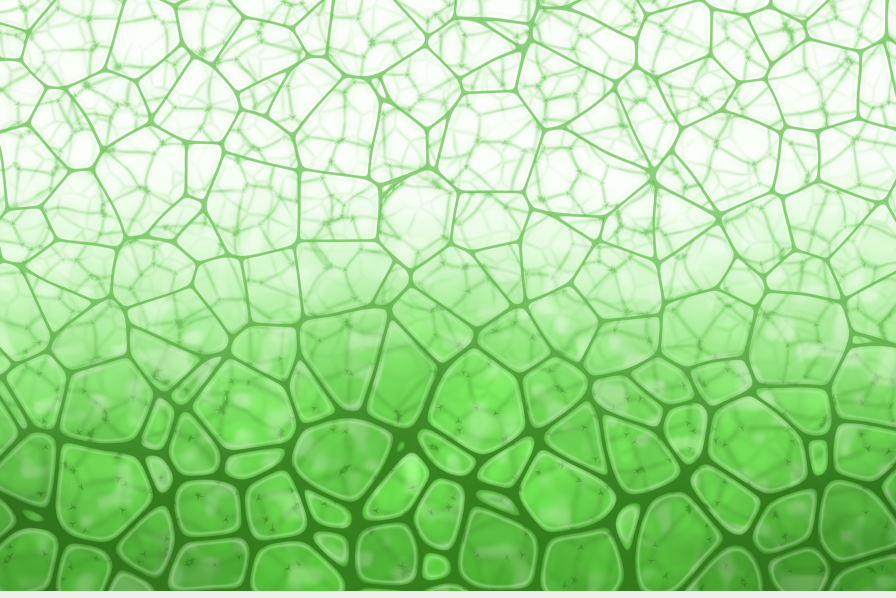
Write a WebGL 1 fragment shader that draws this texture.

```glsl
precision highp float;
// Green soap foam: airy white bubbles above, round deep green bubbles below.

#define COLUMNS 15.0
#define SIZE_SPREAD 0.62
#define JITTER 0.94
#define WALL_WIDTH 0.018
#define WHITE vec3(0.985, 1.0, 0.98)
#define PALE vec3(0.80, 0.97, 0.76)
#define LEAF vec3(0.45, 0.88, 0.34)
#define DEEP vec3(0.31, 0.73, 0.20)
#define INK_HIGH vec3(0.43, 0.76, 0.35)
#define INK_LOW vec3(0.20, 0.49, 0.11)
#define BASE_STRIP 0.0115

uniform vec2 u_resolution;

vec3 hash3(vec2 p) {
  vec3 q = fract(p.xyx * vec3(0.1031, 0.1030, 0.0973));
  q += dot(q, q.yxz + 33.33);
  return fract((q.xxy + q.yzz) * q.zyx);
}

float noise(vec2 p) {
  vec2 i = floor(p), f = fract(p);
  f = f * f * (3.0 - 2.0 * f);
  float low = mix(hash3(i).x, hash3(i + vec2(1.0, 0.0)).x, f.x);
  float high = mix(hash3(i + vec2(0.0, 1.0)).x, hash3(i + 1.0).x, f.x);
  return mix(low, high, f.y);
}

// Centre of the bubble in a grid square (xy) and its squared radius (z).
vec3 bubble(vec2 square) {
  vec3 h = hash3(square + 41.0);
  return vec3(square + 0.5 + JITTER * (h.xy - 0.5), SIZE_SPREAD * h.z * h.z);
}

// Weighted Voronoi: rounded wall distance, sharp wall distance, bubble centre.
vec4 foam(vec2 p, float sharpness) {
  vec2 home = floor(p);
  vec3 own = vec3(0.0);
  float nearest = 1e3;
  for (int j = -2; j <= 2; j++) {
    for (int i = -2; i <= 2; i++) {
      vec3 b = bubble(home + vec2(float(i), float(j)));
      float power = dot(p - b.xy, p - b.xy) - b.z;
      if (power < nearest) { nearest = power; own = b; }
    }
  }
  float wall = 1e3, total = 1e-9;
  for (int j = -2; j <= 2; j++) {
    for (int i = -2; i <= 2; i++) {
      vec3 b = bubble(home + vec2(float(i), float(j)));
      float gap = length(b.xy - own.xy);
      if (gap > 0.001) {
        float power = dot(p - b.xy, p - b.xy) - b.z;
        float d = (power - nearest) / (2.0 * gap);
        wall = min(wall, d);
        total += exp(-sharpness * d);
      }
    }
  }
  return vec4(-log(total) / sharpness, wall, own.xy);
}

// Soft line that fades with distance from a wall.
float film(float d, float width) {
  return exp(-d * d / (width * width));
}

void main() {
  vec2 uv = gl_FragCoord.xy / u_resolution;
  vec2 p = gl_FragCoord.xy / u_resolution.x * COLUMNS;
  float pixel = COLUMNS / u_resolution.x;
  float cloud = noise(p * 0.28 + 7.0) - 0.5;
  float h = uv.y + 0.10 * cloud;
  float depth = 1.0 - smoothstep(0.15, 0.62, h);

  // Front bubbles, with slightly bent walls
  vec2 bend = 0.12 * vec2(noise(p * 1.1), noise(p * 1.1 + 19.0));
  vec4 front = foam(p + bend, mix(34.0, 13.0, depth));
  vec3 id = hash3(floor(front.zw * 31.0));

  // Vertical wash of light
  vec3 color = mix(DEEP, LEAF, smoothstep(-0.02, 0.28, h));
  color = mix(color, PALE, smoothstep(0.27, 0.60, h));
  color = mix(color, WHITE, smoothstep(0.46, 0.74, h));
  vec3 ink = mix(INK_HIGH, INK_LOW, depth);

  // Deeper bubbles, shifted inside each front bubble
  vec2 q = p + 0.16 * (vec2(noise(p * 2.0), noise(p * 2.0 + 5.0)) - 0.5);
  vec4 middle = foam(q * 1.55 + id.xy * 9.0, 22.0);
  vec4 back = foam(q.yx * 2.3 + id.yz * 13.0 + 3.0, 22.0);
  float patches = noise(p * 2.6 + id.xy * 20.0);
  float threads = film(middle.y, mix(0.045, 0.10, depth)) * 0.48;
  threads += film(back.y, mix(0.07, 0.17, depth)) * 0.34 * patches;
  threads += film(middle.y, 0.22) * 0.14 * patches;
  color = mix(color, mix(ink, LEAF, 0.35), threads * mix(0.80, 0.62, depth));
  float knot = smoothstep(0.42, 0.66, (middle.y - middle.x) * 22.0);
  color = mix(color, ink, knot * film(middle.y, 0.07) * 0.6);

  // Milky reflections within the bubbles
  float sheen = smoothstep(0.50, 0.92, noise(q * 3.4 + id.yz * 17.0));
  color = mix(color, WHITE, sheen * mix(0.42, 0.24, depth));
  color *= 1.0 + depth * (0.13 * (id.z - 0.5) + 0.14 * (patches - 0.5));

  // Rims: a shaded shell, a bright inner ring and the dark wall
  color = mix(color, ink, depth * 0.42 * exp(-max(front.x, 0.0) * 13.0));
  color = mix(color, PALE, film(front.x - 0.085, 0.025) * mix(0.18, 0.38, depth));
  float width = mix(WALL_WIDTH, WALL_WIDTH * 1.5, depth);
  float wall = 1.0 - smoothstep(width - pixel * 0.5, width + pixel, front.x);
  color = mix(color, ink, wall * mix(0.78, 0.90, depth));

  // Darker lower corners and the pale base strip
  float side = abs(uv.x - 0.5) * 2.0;
  color *= 1.0 - 0.16 * side * side * (1.0 - smoothstep(0.0, 0.45, uv.y));
  float edge = 0.5 / u_resolution.y;
  float strip = 1.0 - smoothstep(BASE_STRIP - edge, BASE_STRIP + edge, uv.y);
  color = mix(color, vec3(0.93, 0.94, 0.93), strip);
  gl_FragColor = vec4(clamp(color, 0.0, 1.0), 1.0);
}
```
